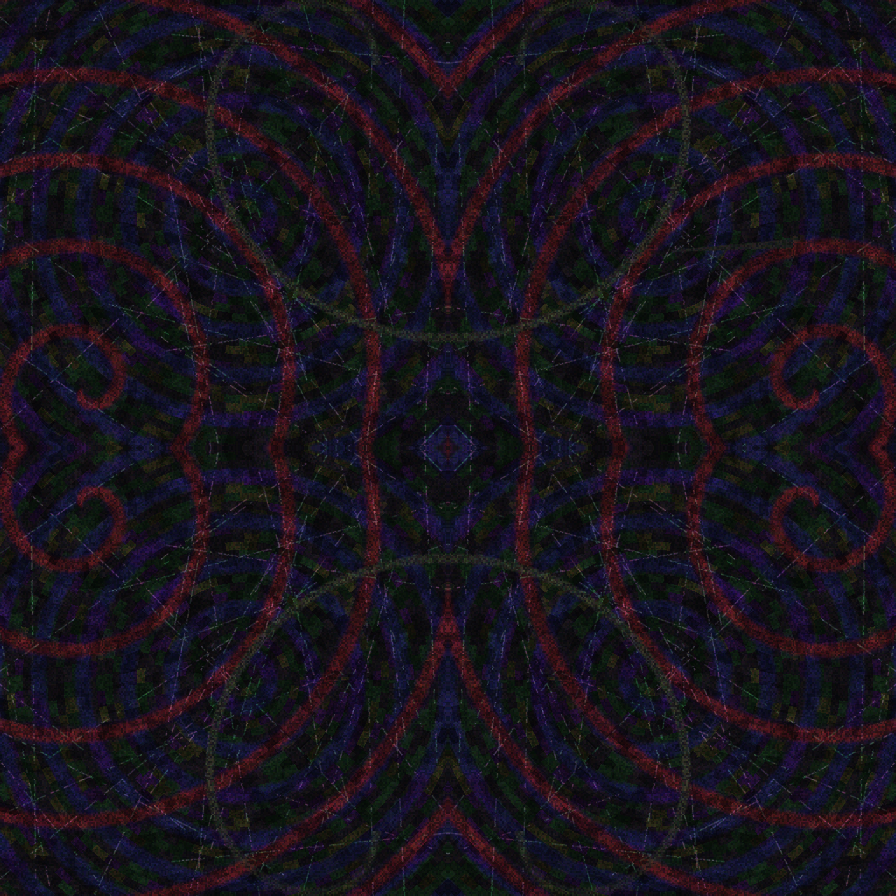
Reproduce this pattern procedurally as a Shadertoy shader.

```glsl
// Dark mirrored mosaic: red spirals, blue ripples and pale looping arcs.

const float TAU = 6.2831853;
const vec3 INK = vec3(0.062, 0.055, 0.07);
const vec3 GREEN = vec3(0.05, 0.095, 0.06);
const vec3 OLIVE = vec3(0.105, 0.105, 0.06);
const vec3 PLUM = vec3(0.095, 0.045, 0.14);
const vec3 BLUE = vec3(0.065, 0.07, 0.18);
const vec3 VIOLET = vec3(0.10, 0.045, 0.20);
const vec3 RED = vec3(0.25, 0.07, 0.075);
const vec3 PALE = vec3(0.16, 0.17, 0.14);

float hash(vec2 p) {
    vec3 q = fract(vec3(p.xyx) * 0.1031);
    q += dot(q, q.yzx + 33.33);
    return fract((q.x + q.y) * q.z);
}

vec2 gradient(vec2 cell) {
    float angle = TAU * hash(cell);
    return vec2(cos(angle), sin(angle));
}

float gradientNoise(vec2 p) {
    vec2 i = floor(p), f = fract(p);
    vec2 u = f * f * f * (f * (f * 6.0 - 15.0) + 10.0);
    vec2 e = vec2(0.0, 1.0);
    float low = mix(dot(gradient(i), f), dot(gradient(i + e.yx), f - e.yx), u.x);
    float high = mix(dot(gradient(i + e), f - e), dot(gradient(i + e.yy), f - e.yy), u.x);
    return mix(low, high, u.y);
}

// Soft-edged stroke around a zero distance
float stroke(float d, float halfWidth, float soft) {
    return 1.0 - smoothstep(halfWidth - soft, halfWidth + soft, abs(d));
}

// Distance to an Archimedean spiral that winds outwards
float spiralDistance(vec2 p, float start, float pitch) {
    float r = length(p), turn = atan(p.y, p.x) / TAU;
    float lap = max(round((r - start) / pitch - turn), 0.0);
    return abs(r - start - pitch * (turn + lap));
}

// Approximate distance to an ellipse outline
float ellipseDistance(vec2 p, vec2 radii) {
    float k = length(p / radii);
    return abs(k * (k - 1.0) / max(length(p / (radii * radii)), 1e-4));
}

// Three joined arcs that tighten into a hook
float loopDistance(vec2 p) {
    vec2 shoulder = vec2(0.148, 0.363), hook = vec2(0.148, 0.428);
    if (p.y < shoulder.y) return ellipseDistance(p - vec2(0.0, shoulder.y), vec2(0.266, 0.240));
    if (p.x > shoulder.x) return ellipseDistance(p - shoulder, vec2(0.118, 0.133));
    if (p.y > hook.y) return ellipseDistance(p - hook, vec2(0.068));
    return 1.0;
}

// Cell index on a grid of rings cut into skewed sectors
vec2 polarCell(vec2 p, float rings, float sectors) {
    float ring = floor(length(p) * rings);
    float count = min(sectors, 6.0 + 3.0 * ring);
    return vec2(floor((atan(p.y, p.x) / TAU + 0.5) * count + 0.4 * ring), ring);
}

vec3 tileColor(vec2 cell) {
    float pick = hash(cell + 7.0);
    vec3 tile = pick > 0.45 ? GREEN : INK;
    tile = pick > 0.78 ? OLIVE : tile;
    return pick > 0.89 ? PLUM : tile;
}

// Thin dashed straight lines at scattered angles
float threads(vec2 p, float halfWidth) {
    float sum = 0.0;
    for (float i = 0.0; i < 40.0; i++) {
        float angle = TAU * hash(vec2(i, 3.0));
        vec2 dir = vec2(cos(angle), sin(angle));
        vec2 q = p - 0.5 * vec2(hash(vec2(i, 11.0)), hash(vec2(i, 23.0)));
        float dash = step(0.4, hash(vec2(floor(dot(q, dir) * 180.0), i)));
        float d = dot(q, vec2(-dir.y, dir.x));
        sum += dash * stroke(d, halfWidth, halfWidth) * step(length(q), 0.2);
    }
    return min(sum, 1.0);
}

void mainImage(out vec4 fragColor, in vec2 fragCoord) {
    float size = min(iResolution.x, iResolution.y);
    float soft = 1.0 / size;
    vec2 uv = (fragCoord - 0.5 * iResolution.xy) / size;
    vec2 p = abs(uv);
    vec2 speck = floor(p * 512.0);
    vec3 grain = vec3(hash(speck), hash(speck + 71.0), hash(speck + 139.0));
    float wobble = 0.002 * gradientNoise(p * 90.0);

    // Two overlapping tile grids, one per focus
    vec2 ripple = p - vec2(0.229, 0.259);
    vec2 coilPoint = vec2(0.4076 - p.x, p.y - 0.0677);
    vec2 cell = polarCell(ripple, 110.0, 96.0);
    float shade = 0.5 + 0.5 * hash(cell.yx + 31.0);
    shade += 0.5 * hash(polarCell(coilPoint, 100.0, 120.0));
    vec3 color = tileColor(cell);

    // Blue ripples
    float pitch = 0.0495;
    float r = length(ripple) - 0.030 + 2.0 * wobble;
    float ringGap = abs(r - pitch * round(r / pitch));
    float violet = smoothstep(0.08, 0.3, gradientNoise(p * 14.0));
    color = mix(color, mix(BLUE, VIOLET, violet), 0.85 * stroke(ringGap, 0.0085, 0.003));

    // Red spirals with a violet fringe
    float coil = spiralDistance(coilPoint, 0.0378, 0.0957) + wobble;
    color = mix(color, VIOLET, 0.3 * stroke(coil, 0.012, 0.004));
    color = mix(color, RED, 0.75 * stroke(coil, 0.0075, 0.0035));
    color *= shade;

    // Fine threads and pale loops
    vec3 threadColor = mix(vec3(0.06, 0.20, 0.12), vec3(0.20, 0.11, 0.20), hash(floor(p * 40.0)));
    color += threadColor * threads(p, soft * 0.7) * (0.3 + 0.7 * grain.x);
    float loopFade = mix(0.75, 0.4, smoothstep(0.40, 0.48, p.y));
    color = mix(color, PALE * (0.7 + 0.5 * grain.y), loopFade * stroke(loopDistance(p), 0.0048, 0.002));

    // Single grey sliver on the upper right
    float along = clamp((uv.x - 0.249) / 0.136, 0.0, 1.0);
    float inside = step(0.249, uv.x) * step(uv.x, 0.385);
    color = mix(color, vec3(0.11), inside * stroke(uv.y - mix(0.220, 0.228, along), 0.001 + 0.004 * along, soft));

    // Coloured speckle
    color *= 0.55 + 0.45 * (grain + grain.x);
    fragColor = vec4(color, 1.0);
}
```
